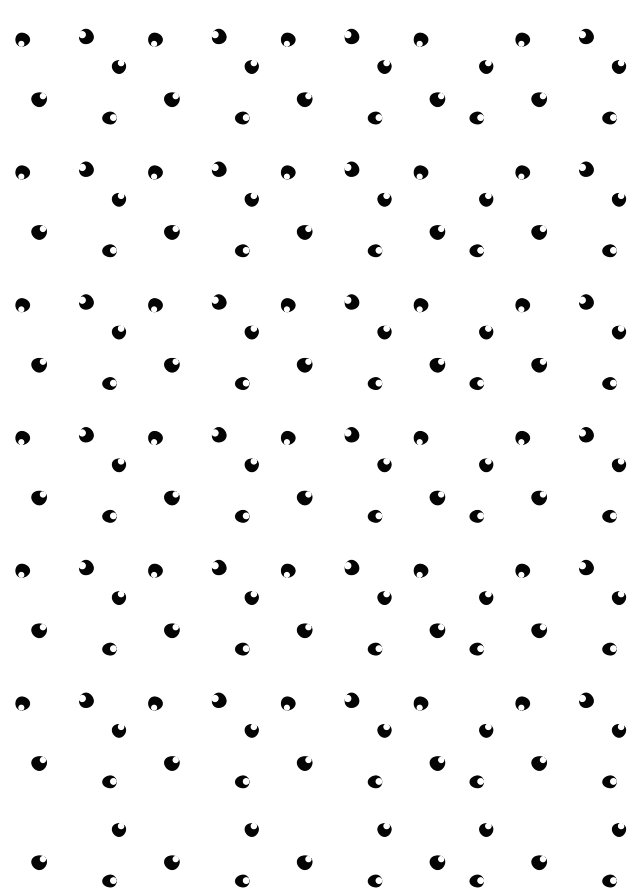
This pattern is drawn by a Shadertoy shader. Its source:

```glsl
// Scattered black crescent dots on white: five hand-cut blobs share a square tile.
// Each blob is a wobbly ellipse minus a round bite; the tile grid restarts at one
// vertical and one horizontal seam, leaving a shortened column and row.

#define VIEW_HEIGHT 768.0              // design units from top to bottom
#define PERIOD 113.8                   // tile size
#define SEAM vec2(397.0, 698.0)        // where the grid restarts
#define SEAM_SHIFT vec2(87.2, 85.0)    // offset of the grid past the seam
#define WOBBLE 0.03                    // irregularity of the outlines
#define INK vec3(0.015)
#define PAPER vec3(1.0)

const int DOT_COUNT = 5;

// Centre in the tile and half-axes, y pointing down
const vec4 BLOB[DOT_COUNT] = vec4[DOT_COUNT](
    vec4(19.3, 34.0, 6.3, 6.0),
    vec4(74.0, 31.4, 6.3, 6.6),
    vec4(102.0, 57.3, 6.1, 5.9),
    vec4(33.6, 85.3, 6.7, 6.3),
    vec4(94.0, 101.2, 6.2, 5.5));

// Bite offset from the blob centre and bite radius
const vec3 BITE[DOT_COUNT] = vec3[DOT_COUNT](
    vec3(-1.0, 3.6, 2.6),
    vec3(-3.5, -1.7, 3.1),
    vec3(1.8, -3.3, 2.8),
    vec3(3.2, -2.9, 2.7),
    vec3(3.2, -0.4, 2.9));

float hash(float n) {
    return fract(sin(n * 12.9898) * 43758.5453);
}

// Approximate distance to an ellipse with a gently uneven outline
float blobDistance(vec2 p, vec2 halfAxes, float seed) {
    float angle = atan(p.y, p.x);
    float phase = 6.2832 * hash(seed);
    float edge = 1.0 + WOBBLE * sin(3.0 * angle + phase);
    return (length(p / halfAxes) - edge) * min(halfAxes.x, halfAxes.y);
}

// Blob with the bite taken out
float crescentDistance(vec2 p, int i) {
    float body = blobDistance(p, BLOB[i].zw, float(i) + 1.0);
    float bite = length(p - BITE[i].xy) - BITE[i].z;
    return max(body, -bite);
}

void mainImage(out vec4 fragColor, in vec2 fragCoord) {
    float pixel = VIEW_HEIGHT / iResolution.y;
    vec2 p = vec2(fragCoord.x, iResolution.y - fragCoord.y) * pixel;

    // Restart the grid beyond each seam, then fold into one tile
    vec2 tile = mod(p - SEAM_SHIFT * step(SEAM, p), PERIOD);

    float d = PERIOD;
    for (int i = 0; i < DOT_COUNT; i++) {
        d = min(d, crescentDistance(tile - BLOB[i].xy, i));
    }

    float coverage = 1.0 - smoothstep(-0.6 * pixel, 0.6 * pixel, d);
    fragColor = vec4(mix(PAPER, INK, coverage), 1.0);
}
```
